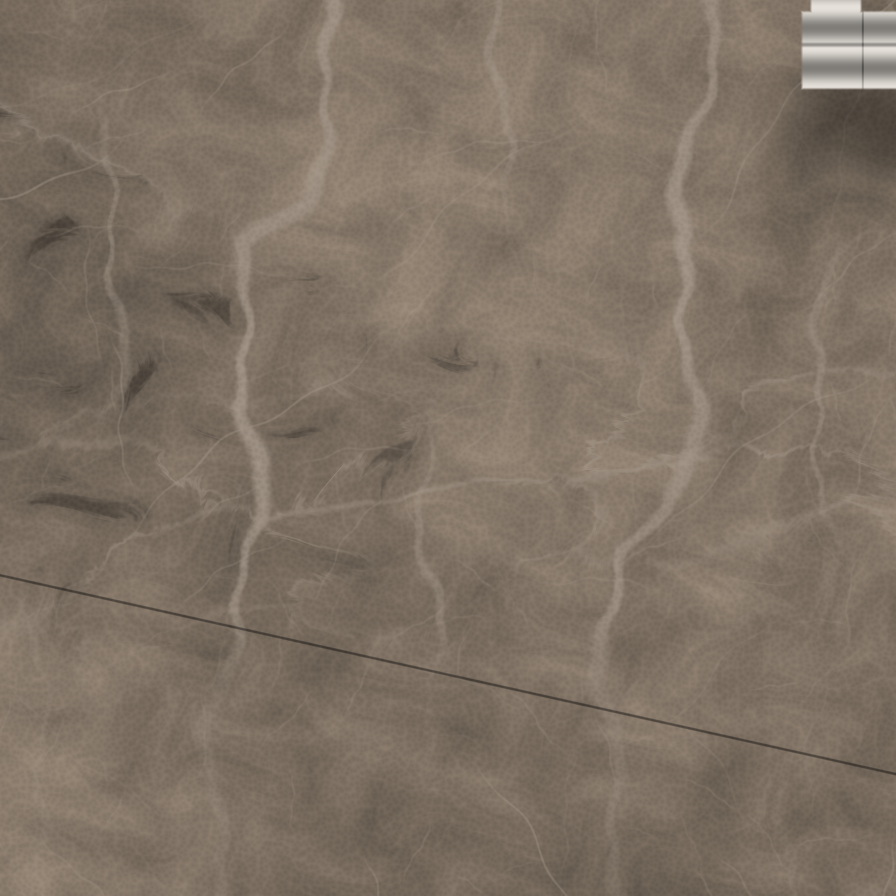
Give the GLSL for this texture, as a Shadertoy shader.

```glsl
// Brown marble wall: sine-layered clouds and cellular grain, crossed by soft
// meandering veins, a cellular crack band and scattered hairlines.
// A tile joint and a chrome fitting with its shadow finish the scene.

#define STONE vec3(0.482, 0.431, 0.378)
#define PALE vec3(0.665, 0.615, 0.565)
#define CLOUD_CONTRAST 0.17
#define MOTTLE_CONTRAST 0.13
#define GRAIN_CONTRAST 0.11
#define VEIN_COUNT 5
#define VEIN_WIDTH 0.0085
#define VEIN_LEAN 0.07
#define HAIR_WIDTH 0.0024
#define HAIR_OPACITY 0.42
#define CRACK_OPACITY 0.50
#define JOINT_OPACITY 0.42

float hash(vec2 p) {
    vec3 q = fract(p.xyx * 0.1031);
    q += dot(q, q.yzx + 33.33);
    return fract((q.x + q.y) * q.z);
}

vec2 hash2(vec2 p) { return vec2(hash(p), hash(p + 57.3)); }

mat2 rotation(float a) { return mat2(cos(a), sin(a), -sin(a), cos(a)); }

// Layered, self-warping sines, roughly -1 to 1
float clouds(vec2 p) {
    float sum = 0.0, amp = 0.5;
    for (int i = 0; i < 6; i++) {
        p = rotation(1.1) * p * 1.7 + 1.3;
        p += 0.7 * sin(p.yx * 1.1);
        sum += amp * sin(p.x) * sin(p.y);
        amp *= 0.64;
    }
    return sum;
}

// Distances to the nearest and second nearest cell points
vec2 cellular(vec2 p) {
    vec2 cell = floor(p), near = vec2(8.0);
    for (int y = -1; y <= 1; y++)
    for (int x = -1; x <= 1; x++) {
        vec2 id = cell + vec2(x, y);
        float d = length(id + hash2(id) - p);
        near = d < near.x ? vec2(d, near.x) : vec2(near.x, min(near.y, d));
    }
    return near;
}

// One faint, slightly bent scratch per grid cell
float hairlines(vec2 p, float scale, float angle, float spread) {
    p *= scale;
    vec2 cell = floor(p);
    float width = HAIR_WIDTH * scale, ink = 0.0;
    for (int y = -1; y <= 1; y++)
    for (int x = -1; x <= 1; x++) {
        vec2 id = cell + vec2(x, y), rnd = hash2(id + scale * 7.0);
        float turn = angle + spread * (hash(id + 19.7) - 0.5);
        vec2 q = (p - id - rnd) * rotation(turn);
        q.y += 0.035 * sin(q.x * 6.0 + rnd.x * 6.3) + 0.012 * sin(q.x * 19.0);
        float reach = mix(0.35, 0.95, rnd.y);
        float line = smoothstep(width, 0.0, abs(q.y)) * smoothstep(reach, 0.3 * reach, abs(q.x));
        ink = max(ink, line * mix(0.2, 1.0, rnd.x * rnd.x));
    }
    return ink;
}

// Horizontal place of a vein at a given height, with one sharp kink
float veinPath(float y, float n) {
    float kink = 0.75 - 0.17 * mod(n - 1.0, 3.0);
    float bend = 0.016 * sin(y * 13.0 + n * 2.4) + 0.008 * sin(y * 34.0 + n * 5.0);
    return 0.06 + 0.215 * n + VEIN_LEAN * (y - 0.5) + bend
        + 0.003 * sin(y * 90.0 + n) + 0.05 * smoothstep(-0.03, 0.03, y - kink);
}

float veins(vec2 p, float rough) {
    float ink = 0.0;
    for (int i = 0; i < VEIN_COUNT; i++) {
        float n = float(i), x = veinPath(p.y, n);
        float slope = (veinPath(p.y + 0.004, n) - x) / 0.004;
        float d = abs(p.x - x + 0.004 * rough) / sqrt(1.0 + slope * slope);
        float strong = mod(n, 2.0);
        float width = VEIN_WIDTH * mix(0.55, 1.0, strong) * (1.0 + 0.35 * sin(p.y * 23.0 + n * 3.0));
        float fade = mix(0.5 + 0.5 * sin(p.y * 11.0 + n * 2.0), 1.0, 0.75 * strong);
        fade *= mix(0.45, 0.8, strong) * mix(0.3, 1.0, smoothstep(0.22, 0.34, p.y));
        ink = max(ink, fade * (0.8 * smoothstep(width * 1.3, width * 0.35, d) + 0.2 * exp(-d / width)));
    }
    return ink;
}

void mainImage(out vec4 fragColor, in vec2 fragCoord) {
    vec2 uv = fragCoord / iResolution.xy;
    float broad = clouds(uv * 2.6), mottle = clouds(uv * vec2(17.0, 21.0) + 4.0);

    // Stone body, with a darker slab below a ragged diagonal ridge
    float ridge = uv.y - 0.87 + 0.48 * uv.x + 0.025 * mottle;
    float slab = smoothstep(0.01, -0.01, ridge) * smoothstep(0.5, 0.75, uv.y + 0.3 * (1.0 - uv.x));
    float light = 0.08 * exp(-dot(uv - vec2(0.75, 0.4), uv - vec2(0.75, 0.4)) * 7.0) - 0.03 * slab;
    float grain = cellular(uv * 170.0).x - 0.45;
    float tone = CLOUD_CONTRAST * broad + MOTTLE_CONTRAST * mottle + GRAIN_CONTRAST * grain + light;
    tone -= 0.18 * smoothstep(0.5, 0.8, -mottle) * slab;
    vec3 color = STONE * (1.0 + tone);

    // Hairlines rise to the right above and fall steeply below
    float lean = uv.y > 0.36 - 0.22 * uv.x ? 0.8 : -1.0;
    float hair = max(hairlines(uv, 3.2, lean, 1.1), 0.75 * hairlines(uv, 7.0, lean, 1.8));
    hair = max(hair, 0.5 * hairlines(uv, 15.0, lean, 2.8));
    color = mix(color, PALE, HAIR_OPACITY * hair);

    // Broken cracks gathered in a gently rising band
    vec2 q = uv * rotation(0.2) * vec2(3.5, 8.0) + 0.22 * vec2(mottle, broad);
    vec2 near = cellular(q + 0.15 * sin(q.yx * 5.0));
    float band = exp(-pow((uv.y - 0.40 - 0.12 * uv.x) / 0.13, 2.0));
    float crack = smoothstep(0.09, 0.0, near.y - near.x) * band * (0.65 + 0.5 * mottle);
    float crest = 0.4 * exp(-abs(ridge) / 0.006) * smoothstep(0.3, 0.1, uv.x);
    color = mix(color, PALE, clamp(CRACK_OPACITY * crack + crest, 0.0, 1.0));
    color = mix(color, PALE, veins(uv, mottle) * (0.9 + 0.3 * grain));

    // Tile joint
    float joint = abs(uv.y - 0.358 + 0.222 * uv.x);
    color *= 1.0 - JOINT_OPACITY * smoothstep(0.0024, 0.0004, joint);

    // Chrome fitting and its shadow
    vec2 s = (uv - vec2(1.0, 0.86)) / vec2(0.13, 0.075);
    color *= 1.0 - 0.36 * exp(-dot(s, s));
    vec2 b = abs(uv - vec2(0.98, 0.944)) - vec2(0.085, 0.043);
    vec2 k = abs(uv - vec2(0.933, 1.0)) - vec2(0.028, 0.03);
    float fitting = smoothstep(0.002, -0.002, min(max(b.x, b.y), max(k.x, k.y)));
    float chrome = 0.7 + 0.2 * sin(uv.y * 140.0 + 1.0) - 0.3 * smoothstep(0.004, 0.0, abs(uv.y - 0.95));
    chrome -= 0.2 * smoothstep(0.002, 0.0, abs(uv.x - 0.963));
    color = mix(color, chrome * vec3(1.0, 0.98, 0.95), fitting);

    fragColor = vec4(color, 1.0);
}
```
